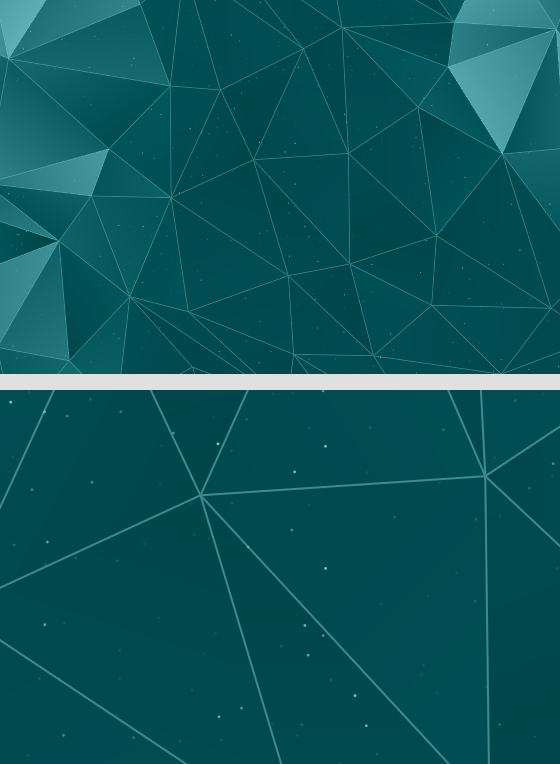
Top: the whole. Bottom: its middle third, enlarged.
A WebGL 2 fragment shader for this background:

```glsl
#version 300 es
precision highp float;
// Dark teal low-poly mesh with thin pale edges and a dusting of tiny specks.
// A rotated, strongly jittered grid is split into triangles; each facet gets a
// flat tone plus a linear gradient, brighter toward the left and upper right.

#define CELL_SIZE    vec2(0.205, 0.260)  // grid cell, in canvas heights
#define JITTER       0.92    // total vertex displacement, in grid cells
#define MESH_ANGLE   0.36    // direction of the grid rows, radians
#define LINE_WIDTH   0.0018  // edge width, in canvas heights
#define LINE_ALPHA   0.50
#define DARK_TONE    0.276   // green level of the darkest facets
#define FACET_SPREAD 0.034   // random tone range of the dark facets
#define LIGHT_BASE   0.075   // tone added to every lit facet
#define LIGHT_GAIN   0.33    // random tone range of the lit facets
#define SPECK_CELL   0.026   // speck spacing, in canvas heights
#define SPECK_RADIUS 0.0012

uniform vec2 u_resolution;
out vec4 fragColor;

const vec3 LINE_COLOR  = vec3(0.48, 0.80, 0.80);
const vec3 SPECK_COLOR = vec3(0.70, 0.93, 0.92);

struct Facet {
  float edgeDistance;  // distance to the nearest edge
  vec2 centre;         // centroid
  vec2 id;             // seed for the random values
};

vec3 hash3(vec2 p) {
  vec3 q = fract(p.xyx * vec3(0.1031, 0.1030, 0.0973));
  q += dot(q, q.yxz + 33.33);
  return fract((q.xxy + q.yzz) * q.zyx);
}

float cross2(vec2 a, vec2 b) { return a.x * b.y - a.y * b.x; }

// Signed distance to the line a-b, positive on its left side.
float side(vec2 p, vec2 a, vec2 b) {
  return cross2(normalize(b - a), p - a);
}

vec2 vertex(vec2 cell) {
  return (cell + JITTER * (hash3(cell + 17.0).xy - 0.5)) * CELL_SIZE;
}

// Keeps the triangle in which the point lies deepest.
void testTriangle(vec2 p, vec2 a, vec2 b, vec2 c, vec2 id, inout Facet best) {
  float depth = min(side(p, a, b), min(side(p, b, c), side(p, c, a)));
  if (depth > best.edgeDistance) best = Facet(depth, (a + b + c) / 3.0, id);
}

Facet findFacet(vec2 p) {
  Facet best = Facet(-1e3, vec2(0.0), vec2(0.0));
  for (int y = -1; y <= 1; y++)
  for (int x = -1; x <= 1; x++) {
    vec2 cell = floor(p / CELL_SIZE) + vec2(x, y);
    vec2 a = vertex(cell), b = vertex(cell + vec2(1, 0));
    vec2 c = vertex(cell + 1.0), d = vertex(cell + vec2(0, 1));
    // Use the diagonal that leaves the larger smallest triangle.
    float splitAC = min(cross2(b - a, c - a), cross2(c - a, d - a));
    float splitBD = min(cross2(b - a, d - a), cross2(c - b, d - b));
    if (splitAC > splitBD) {
      testTriangle(p, a, b, c, cell, best);
      testTriangle(p, a, c, d, cell + 0.5, best);
    } else {
      testTriangle(p, a, b, d, cell, best);
      testTriangle(p, b, c, d, cell + 0.5, best);
    }
  }
  return best;
}

// Light falling on the left side and the upper right corner; uv spans 0 to 1.
float lightAt(vec2 uv) {
  float left = smoothstep(0.34, 0.03, uv.x) * mix(0.5, 1.0, smoothstep(0.0, 0.7, uv.y));
  float right = smoothstep(0.66, 0.96, uv.x) * smoothstep(0.34, 0.65, uv.y);
  return max(left, 0.9 * right);
}

// Teal ramp indexed by its green level.
vec3 teal(float level) {
  return vec3(max(level - 0.33, 0.0), level, level + 0.022);
}

float speckAt(vec2 p, float pixel) {
  vec2 cell = floor(p / SPECK_CELL);
  vec3 rnd = hash3(cell + 71.0);
  float density = mix(0.12, 0.6, hash3(floor(cell / 4.0) + 5.0).x);
  float shown = step(hash3(cell + 203.0).x, density);
  float dist = length(p - (cell + 0.1 + 0.8 * rnd.xy) * SPECK_CELL);
  float cover = clamp(0.5 + (SPECK_RADIUS - dist) / pixel, 0.0, 1.0);
  return shown * cover * (0.08 + 0.75 * pow(rnd.z, 6.0));
}

void main() {
  float pixel = 1.0 / u_resolution.y;
  vec2 p = gl_FragCoord.xy * pixel;
  float aspect = u_resolution.x * pixel;

  // Locate the facet in the rotated grid.
  float cs = cos(MESH_ANGLE), sn = sin(MESH_ANGLE);
  mat2 turn = mat2(cs, -sn, sn, cs);
  vec2 meshPoint = turn * p;
  Facet facet = findFacet(meshPoint);
  vec2 centre = facet.centre * turn;

  // Facet tone and inner gradient.
  vec3 rnd = hash3(facet.id * 2.0 + 41.0);
  float light = lightAt(centre / vec2(aspect, 1.0));
  float angle = 6.2832 * rnd.z;
  float slope = dot(p - centre, vec2(cos(angle), sin(angle)));
  float level = DARK_TONE + FACET_SPREAD * rnd.x + slope * (0.07 + 0.5 * light)
              + light * (LIGHT_BASE + LIGHT_GAIN * pow(rnd.y, 1.4));
  vec3 color = teal(max(level, 0.27));

  // Specks, then the edges on top.
  color = mix(color, SPECK_COLOR, speckAt(p, pixel));
  float line = clamp(0.5 + (0.5 * LINE_WIDTH - facet.edgeDistance) / pixel, 0.0, 1.0);
  fragColor = vec4(mix(color, LINE_COLOR, LINE_ALPHA * line), 1.0);
}
```
